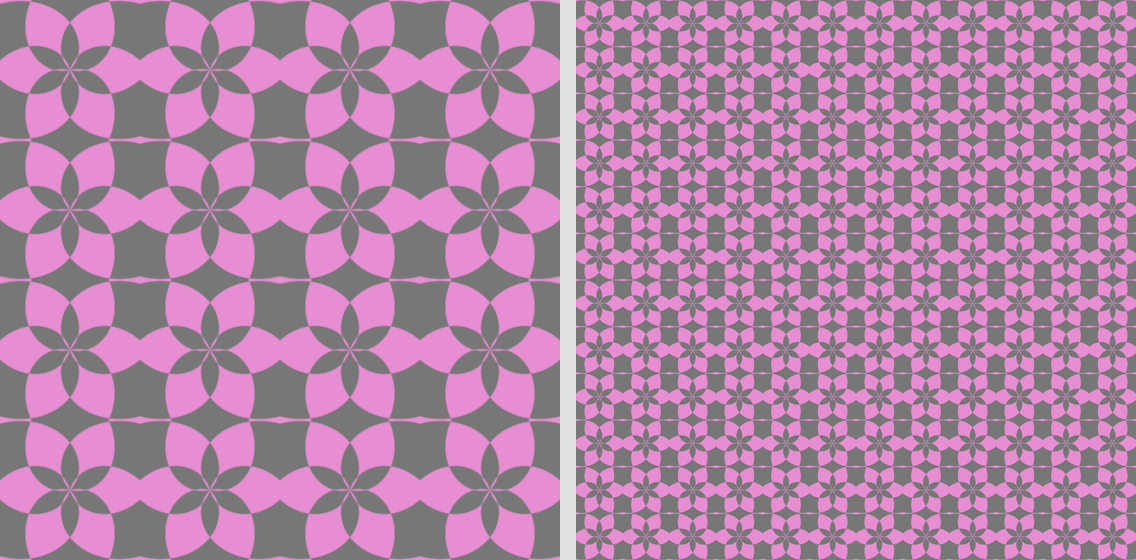
Left: one tile. Right: repeated 3 by 3.
Reproduce this pattern procedurally as a WebGL 2 fragment shader.

```glsl
#version 300 es
precision highp float;
// A grid of six-petalled flowers, pink on grey, one per square tile.
// Each flower is the product of two mirrored sets of spiral bands:
// where the two sets agree in sign the tile is pink, elsewhere grey.

uniform vec2 u_resolution;
out vec4 fragColor;

const float TAU = 6.28318531;
const vec2 REPEATS = vec2(4.0);      // flowers across and down
const float ARMS = 6.0;              // petals per flower
const float BAND_WIDTH = 0.4526;     // radial spacing of the spiral edges, in tiles
const float INNER_TIP = 0.3375;      // length of the grey inner petals, in tiles
const float EDGE_SOFTNESS = 0.0058;  // half width of the blended edge, in tiles
const vec3 GREY = vec3(0.467, 0.467, 0.467);
const vec3 PINK = vec3(0.906, 0.553, 0.824);

// Triangle wave of period 2: zero at whole numbers, positive on (0, 1).
float signedBand(float x) {
    return 0.5 - abs(mod(x + 0.5, 2.0) - 1.0);
}

// Side of a spiral edge, from -1 to 1, with a blend of even width.
float spiralSide(float phase, float slope, float softness) {
    return clamp(signedBand(phase) / (slope * softness), -1.0, 1.0);
}

// Pink coverage at a point measured from the flower's centre.
float flowerCoverage(vec2 p, float softness) {
    float radius = max(length(p), 1e-4);
    float angle = p.y == 0.0 && p.x == 0.0 ? 0.0 : atan(p.y, p.x);

    // Radial and angular parts of the spiral phase
    float radial = (radius - INNER_TIP) / BAND_WIDTH + 0.5;
    float turn = angle * ARMS / TAU;

    // Rate of phase change, turning phase into distance
    float slope = length(vec2(1.0 / BAND_WIDTH, ARMS / (TAU * radius)));

    float leftSpiral = spiralSide(radial + turn, slope, softness);
    float rightSpiral = spiralSide(radial - turn, slope, softness);
    return 0.5 + 0.5 * leftSpiral * rightSpiral;
}

void main() {
    vec2 tile = fract(gl_FragCoord.xy / u_resolution * REPEATS) - 0.5;

    // Keep edges at least one pixel wide on small canvases
    vec2 pixel = REPEATS / u_resolution;
    float softness = max(EDGE_SOFTNESS, 0.5 * max(pixel.x, pixel.y));

    fragColor = vec4(mix(GREY, PINK, flowerCoverage(tile, softness)), 1.0);
}
```
